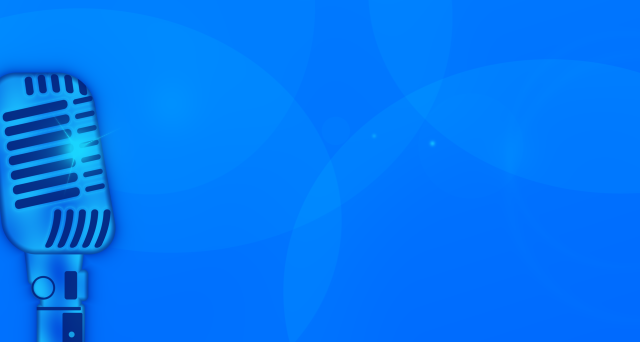
A Shadertoy shader for this background:

```glsl
const vec2 CANVAS = vec2(7.68, 4.10);        // design units across the frame
const vec3 CHROME_LIGHT = vec3(0.10, 0.73, 0.99);
const vec3 CHROME_MID = vec3(0.01, 0.33, 0.88);
const vec3 CHROME_DARK = vec3(0.01, 0.13, 0.49);
const vec3 SHADOW = vec3(0.00, 0.22, 0.74);
const vec3 SPARK = vec3(0.10, 0.85, 1.00);
const vec2 SPARK_POS = vec2(0.92, 2.32);
const vec2 HEAD_POS = vec2(0.60, 2.14);
const float HEAD_LEAN = 0.14;
const float ROW_STEP = 0.18;

// Antialiased coverage of a signed distance
float cover(float d) {
    float w = 0.7 * CANVAS.y / iResolution.y;
    return 1.0 - smoothstep(-w, w, d);
}

float roundBox(vec2 p, vec2 halfSize, float r) {
    vec2 d = abs(p) - halfSize + r;
    return length(max(d, 0.0)) + min(max(d.x, d.y), 0.0) - r;
}

float glow(vec2 p, float size) {
    return exp(-dot(p, p) / (size * size));
}

// Translucent ellipse, stronger towards its rim
float bubble(vec2 p, vec2 center, vec2 radii) {
    float r = length((p - center) / radii);
    return cover((r - 1.0) * min(radii.x, radii.y)) * mix(0.45, 1.0, smoothstep(0.5, 1.0, r));
}

float ring(vec2 p, float radius, float width) {
    float d = (length(p) - radius) / width;
    return exp(-d * d);
}

vec3 backdrop(vec2 p) {
    vec2 uv = p / CANVAS;
    float g = 0.395 + 0.05 * uv.y + 0.03 * (1.0 - uv.x);
    g += 0.036 * bubble(p, vec2(0.95, 1.45), vec2(3.15, 2.55));
    g += 0.022 * bubble(p, vec2(1.80, 4.00), vec2(1.98, 2.23));
    g += 0.027 * bubble(p, vec2(2.05, 3.88), vec2(3.38, 2.81));
    g += 0.042 * bubble(p, vec2(6.60, 0.60), vec2(3.20, 2.79));
    g += 0.032 * bubble(p, vec2(7.45, 4.20), vec2(3.03, 2.42));
    // Soft lights and flare marks
    g += 0.035 * glow(p - vec2(2.05, 2.82), 0.32) + 0.035 * glow(p - vec2(2.05, 2.82), 1.2);
    g += 0.025 * glow(p - vec2(6.15, 2.25), 0.28);
    g += 0.016 * cover(length(p - vec2(4.03, 2.53)) - 0.17);
    g += 0.007 * cover(length(p - vec2(5.65, 2.35)) - 0.63);
    g += 0.009 * ring(p - vec2(7.70, 1.85), 1.60, 0.07);
    g += 0.008 * ring(p - vec2(7.50, 2.30), 1.40, 0.05);
    vec3 color = vec3(0.0, g, 0.995);
    color = mix(color, SPARK, 0.35 * glow(p - vec2(4.49, 2.47), 0.025));
    return mix(color, SPARK, 0.65 * glow(p - vec2(5.19, 2.38), 0.03));
}

// Signed distance to the dark openings of the head
float headSlots(vec2 p, vec2 q) {
    float s = (p.y - 0.22 * p.x - 2.68) / ROW_STEP;
    float row = (s - clamp(round(s), -6.0, 0.0)) * ROW_STEP;
    float d = roundBox(vec2(q.x + 0.09, row), vec2(0.40, 0.056), 0.05);
    d = min(d, roundBox(vec2(q.x - 0.50, row), vec2(0.12, 0.032), 0.03));
    // Crown slots
    float x = q.x - 0.20;
    float k = clamp(round(x / 0.16), -2.0, 2.0);
    d = min(d, roundBox(vec2(x - 0.16 * k, q.y - 0.96 + 0.3 * x * x), vec2(0.045, 0.11), 0.04));
    // Curved lower slots
    float drop = (1.60 - p.y) / 0.48;
    x = p.x - 0.99 + 0.13 * drop * drop;
    k = clamp(round(x / 0.148), -2.0, 2.0);
    return min(d, roundBox(vec2(x - 0.148 * k, p.y - 1.36), vec2(0.042, 0.23), 0.04));
}

float standShape(vec2 p) {
    float d = roundBox(p - vec2(0.65, 0.92), vec2(0.36 - 0.12 * (1.1 - p.y), 0.24), 0.06);
    d = min(d, roundBox(p - vec2(0.73, 0.60), vec2(0.25, 0.30), 0.05));
    d = min(d, length(p - vec2(0.52, 0.65)) - 0.15);
    d = min(d, roundBox(p - vec2(0.97, 0.68), vec2(0.09, 0.19), 0.06));
    return min(d, roundBox(p - vec2(0.73, 0.10), vec2(0.29, 0.36), 0.05));
}

void mainImage(out vec4 fragColor, in vec2 fragCoord) {
    vec2 p = fragCoord / iResolution.xy * CANVAS;
    vec2 q = p - HEAD_POS;
    q.x += HEAD_LEAN * q.y;
    float head = roundBox(q, vec2(0.66 - 0.03 * q.y, 1.09), 0.38);
    float stand = standShape(p);
    vec3 color = backdrop(p);
    color = mix(color, SHADOW, 0.75 * exp(-max(min(head, stand), 0.0) / 0.065));

    // Stand: brushed metal, hinge and recessed panel
    float sheen = 0.5 + 0.3 * sin(p.x * 13.0 - 4.5) + 0.2 * sin(p.y * 9.0 + p.x * 5.0);
    vec3 metal = mix(CHROME_MID, CHROME_LIGHT, sheen);
    float recess = roundBox(p - vec2(0.85, 0.68), vec2(0.075, 0.17), 0.03);
    recess = min(recess, roundBox(p - vec2(0.87, 0.15), vec2(0.12, 0.20), 0.02));
    recess = min(recess, abs(length(p - vec2(0.52, 0.65)) - 0.13) - 0.012);
    recess = min(recess, roundBox(p - vec2(0.70, 0.40), vec2(0.27, 0.02), 0.01));
    metal = mix(metal, CHROME_DARK, 0.9 * cover(recess));
    metal = mix(metal, CHROME_LIGHT, 0.8 * cover(length(p - vec2(0.86, 0.09)) - 0.035));
    metal = mix(metal, CHROME_DARK, 0.6 * smoothstep(-0.06, 0.0, stand));
    color = mix(color, metal, cover(stand));

    // Head: rounded chrome with dark openings
    float shine = 0.55 + 0.25 * cos(q.x * 8.0 + 2.6) + 0.15 * sin(p.y * 7.0 - q.x * 4.0);
    vec3 chrome = mix(CHROME_MID, CHROME_LIGHT, shine);
    float slots = headSlots(p, q);
    chrome = mix(chrome, CHROME_LIGHT, 0.5 * exp(-abs(slots - 0.03) / 0.02));
    chrome = mix(chrome, CHROME_DARK, 0.92 * cover(slots));
    chrome = mix(chrome, CHROME_DARK, 0.65 * smoothstep(-0.08, 0.0, head));
    color = mix(color, chrome, cover(head));

    // Spark with thin rays
    vec2 v = p - SPARK_POS;
    float light = 0.75 * glow(v, 0.16) + 0.30 * glow(v, 0.42);
    for (int i = 0; i < 3; i++) {
        float a = 2.18 + 2.27 * float(i);
        vec2 dir = vec2(cos(a), sin(a));
        float along = dot(v, dir);
        float across = abs(dot(v, vec2(-dir.y, dir.x)));
        light += 0.5 * step(0.0, along) * exp(-across / 0.008) * (1.0 - smoothstep(0.1, 0.65, along));
    }
    color = mix(color, SPARK, min(light, 0.9));
    fragColor = vec4(color, 1.0);
}
```
